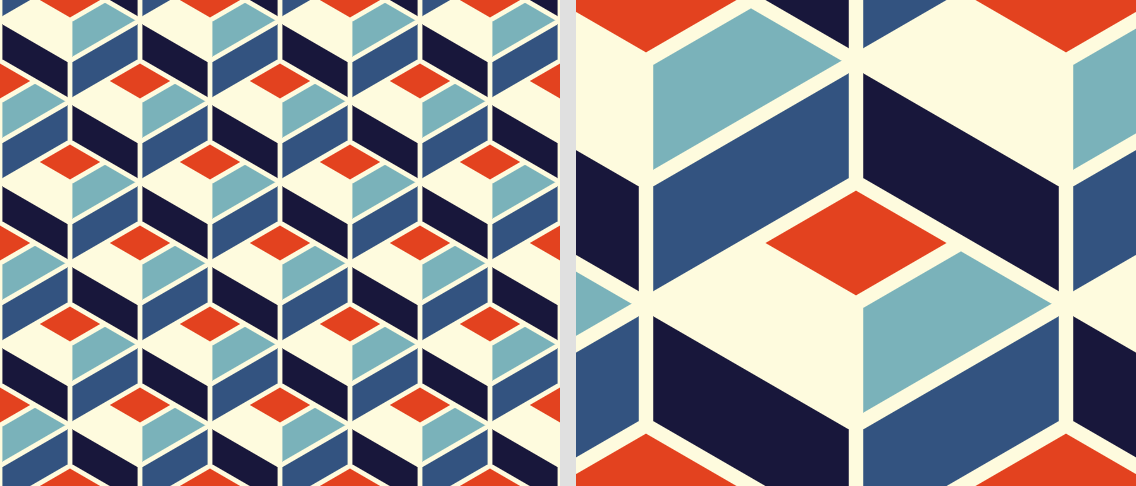
Left, the full canvas; right, a detail of the centre.
A Shadertoy shader for this pattern:

```glsl
#define REPEATS vec2(4.0, 3.0)
#define HALF_GAP 0.0172
#define CREAM vec3(0.995, 0.985, 0.87)
#define RED vec3(0.89, 0.26, 0.12)
#define TEAL vec3(0.48, 0.70, 0.73)
#define BLUE vec3(0.20, 0.325, 0.50)
#define NAVY vec3(0.095, 0.09, 0.23)

// Signed distance to the band lo < v < hi, in cell widths
float band(float v, float lo, float hi) {
    return max(lo - v, v - hi);
}

// Lays a tile over the ground, trimmed by half the gap, with a smooth edge
void paint(inout vec3 ground, vec3 tint, float dist, float pixel) {
    ground = mix(ground, tint, clamp(0.5 - (dist + HALF_GAP) / pixel, 0.0, 1.0));
}

void mainImage(out vec4 fragColor, in vec2 fragCoord) {
    vec2 grid = fragCoord / iResolution.xy * REPEATS;
    grid.y = REPEATS.y - grid.y;
    float pixel = REPEATS.x / iResolution.x;
    vec3 color = CREAM;

    // Two interleaved sets of cubes, half a cell apart both ways
    for (int i = 0; i < 2; i++) {
        vec2 origin = vec2(0.5, 0.0) + 0.5 * float(i);
        // Cell centred on the red diamond, y pointing down
        vec2 p = fract(grid - origin + vec2(0.5, 0.25)) - vec2(0.5, 0.25);

        // Slanted axes: with x they form a triangular grid
        float rising = p.y + 0.5 * p.x;
        float falling = p.y - 0.5 * p.x;

        // Top face: diamond and trapezoid
        float diamond = max(band(rising, -0.125, 0.125), band(falling, -0.125, 0.125));
        float trapezoid = max(band(rising, 0.125, 0.375), max(-p.x, -0.125 - falling));
        // Side faces
        float rightSide = max(band(rising, 0.375, 0.625), band(p.x, 0.0, 0.5));
        float leftSide = max(band(falling, 0.375, 0.625), band(p.x, -0.5, 0.0));

        paint(color, RED, diamond, pixel);
        paint(color, TEAL, trapezoid, pixel);
        paint(color, BLUE, rightSide, pixel);
        paint(color, NAVY, leftSide, pixel);
    }
    fragColor = vec4(color, 1.0);
}
```
